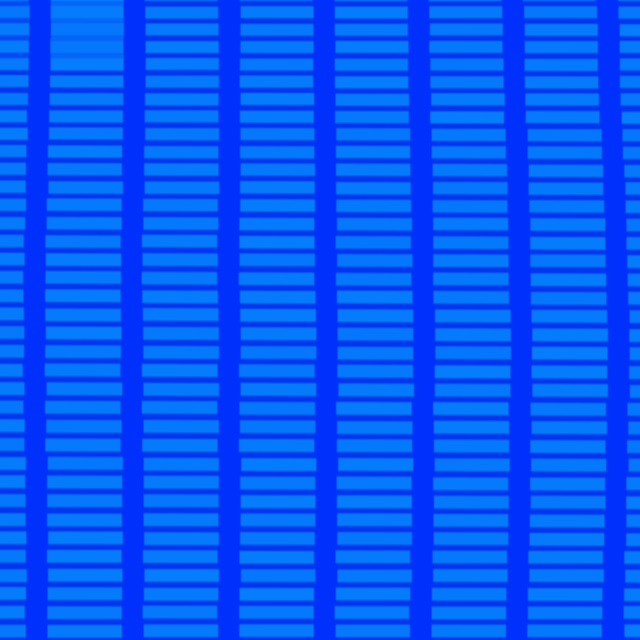
Reproduce this pattern procedurally as a WebGL 2 fragment shader.

```glsl
#version 300 es
precision highp float;

#define ROWS 35.2
#define ROW_PHASE 0.71
#define COLUMN_PITCH 0.1477
#define COLUMN_ANCHOR 0.358
#define GUTTER_HALF_WIDTH 0.0169
#define EDGE_SOFTNESS 0.0020
#define BAR_CORE 0.25
#define BAR_FADE 0.44
#define ROW_JITTER 0.0030
#define CELL_JITTER 0.0018

uniform vec2 u_resolution;
out vec4 fragColor;

const vec3 GUTTER_BLUE = vec3(0.00, 0.19, 0.99);
const vec3 GAP_BLUE = vec3(0.00, 0.21, 0.93);
const vec3 BAR_BLUE = vec3(0.02, 0.49, 0.99);
const float PI = 3.14159;

float hash(vec2 p) {
    vec3 q = fract(vec3(p.xyx) * 0.1031);
    q += dot(q, q.yzx + 33.33);
    return fract((q.x + q.y) * q.z);
}

// Row coordinate with uneven spacing and a slight tilt
float rowCoordinate(float x, float depth) {
    float bulge = sin(PI * depth);
    return ROWS * depth - ROW_PHASE + 0.38 * bulge
         + 0.10 * sin(2.0 * PI * depth) - 0.14 * (x - 0.3) * bulge;
}

// Column pitch widens below the middle
float columnPitch(float depth) {
    float bulge = sin(PI * depth);
    return COLUMN_PITCH + 0.0025 * depth + 0.0031 * bulge * bulge;
}

void main() {
    vec2 uv = gl_FragCoord.xy / u_resolution;
    float depth = 1.0 - uv.y;

    // Locate the row, then the column at that row's centre
    float rowPos = rowCoordinate(uv.x, depth);
    float row = floor(rowPos + 0.5);
    float rowDepth = depth - (rowPos - row) / ROWS;
    float pitch = columnPitch(rowDepth);
    float shift = (hash(vec2(row, 7.0)) - 0.5) * ROW_JITTER;
    float columnPos = (uv.x - COLUMN_ANCHOR - shift) / pitch + 2.0;
    float column = floor(columnPos);

    // Variation of each bar
    vec2 cell = vec2(column, row) + 11.0;
    float nudge = (hash(cell) - 0.5) * CELL_JITTER;
    float lift = (hash(cell + 40.0) - 0.5) * 0.05;
    float tint = hash(cell + 80.0);

    // Soft bar mask across and down
    float fromCentre = abs(columnPos - column - 0.5 + nudge / pitch);
    float fromGutter = (0.5 - fromCentre) * pitch;
    float soft = max(EDGE_SOFTNESS, 0.7 / u_resolution.x);
    float across = smoothstep(GUTTER_HALF_WIDTH - soft, GUTTER_HALF_WIDTH + soft, fromGutter);
    float down = 1.0 - smoothstep(BAR_CORE, BAR_FADE, abs(rowPos - row + lift));

    // Worn gaps at the top of the first columns
    float worn = 0.7 * step(abs(column), 0.5) + 0.3 * step(abs(column + 1.0), 0.5);
    worn *= 1.0 - smoothstep(0.095, 0.115, depth);

    vec3 bar = BAR_BLUE - vec3(0.0, 0.025, 0.0) * tint;
    vec3 gap = mix(GAP_BLUE, bar, worn);
    vec3 color = mix(GUTTER_BLUE, mix(gap, bar, down), across);
    fragColor = vec4(color, 1.0);
}
```
